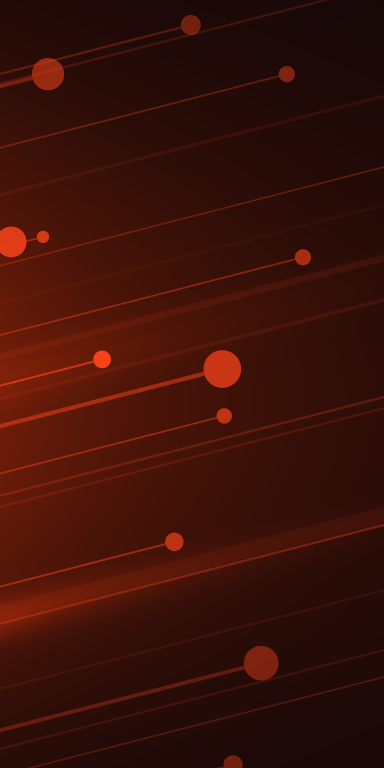
This background is drawn by a WebGL 2 fragment shader. Its source:

```glsl
#version 300 es
precision highp float;
// Glowing ember dots with slanted light trails over a dark red gradient.

uniform vec2 u_resolution;
out vec4 outColor;

// Canvas units: height is 2, width is 1 on a 1:2 canvas.
const float SLOPE = 0.257;
const vec3 NIGHT = vec3(0.075, 0.028, 0.030);
const vec3 HEAT = vec3(0.355, 0.084, 0.003);
const vec3 EMBER = vec3(0.97, 0.26, 0.10);
const vec3 BEAM = vec3(0.62, 0.15, 0.03);
const float HEAT_Y = 0.95;
const float HEAT_SPREAD = 0.78;
const float HEAT_FADE = 1.25;
const float TRAIL_RATIO = 0.11;
const float TRAIL_OPACITY = 0.68;

// Dots: centre x, centre y, radius, opacity.
const vec4 DOTS[12] = vec4[12](
  vec4(0.497, 1.935, 0.026, 0.40), vec4(0.125, 1.807, 0.042, 0.53),
  vec4(0.747, 1.807, 0.021, 0.45), vec4(0.029, 1.370, 0.040, 0.85),
  vec4(0.112, 1.383, 0.016, 0.80), vec4(0.789, 1.330, 0.021, 0.60),
  vec4(0.266, 1.064, 0.023, 1.00), vec4(0.579, 1.039, 0.049, 0.75),
  vec4(0.584, 0.917, 0.020, 0.70), vec4(0.454, 0.589, 0.024, 0.68),
  vec4(0.680, 0.273, 0.045, 0.42), vec4(0.607, 0.008, 0.025, 0.40));

// Streaks across the full width: height at the left edge, half width, opacity.
const vec3 STREAKS[13] = vec3[13](
  vec3(1.782, 0.003, 0.17), vec3(1.493, 0.004, 0.10), vec3(1.308, 0.002, 0.30),
  vec3(1.209, 0.004, 0.05), vec3(1.071, 0.009, 0.10), vec3(0.962, 0.005, 0.10),
  vec3(0.709, 0.003, 0.24), vec3(0.680, 0.003, 0.15), vec3(0.402, 0.020, 0.08),
  vec3(0.376, 0.003, 0.34), vec3(0.206, 0.003, 0.10), vec3(0.050, 0.003, 0.13),
  vec3(-0.020, 0.002, 0.25));

// Soft beams: height at the left edge, half width, opacity.
const vec3 BEAMS[2] = vec3[2](vec3(1.010, 0.065, 0.45), vec3(0.390, 0.055, 0.70));
const float BEAM_FADE = 2.6;

// Antialiased fill of a signed distance.
float coverage(float dist, float pixel) {
  return clamp(0.5 - dist / pixel, 0.0, 1.0);
}

// Signed distance across a slanted line through the offset's origin.
float across(vec2 offset) {
  return (offset.y - SLOPE * offset.x) * inversesqrt(1.0 + SLOPE * SLOPE);
}

vec3 background(vec2 p) {
  float dy = (p.y - HEAT_Y) / HEAT_SPREAD;
  return NIGHT + HEAT * exp(-dy * dy - HEAT_FADE * p.x);
}

void main() {
  float pixel = 2.0 / u_resolution.y;
  vec2 p = gl_FragCoord.xy * pixel;
  vec3 color = background(p);

  // Wide beams that die out to the right
  for (int i = 0; i < BEAMS.length(); i++) {
    float d = across(p - vec2(0.0, BEAMS[i].x)) / BEAMS[i].y;
    color = mix(color, BEAM, BEAMS[i].z * exp(-d * d - BEAM_FADE * p.x));
  }

  // Faint streaks
  for (int i = 0; i < STREAKS.length(); i++) {
    float d = abs(across(p - vec2(0.0, STREAKS[i].x))) - STREAKS[i].y;
    color = mix(color, EMBER, STREAKS[i].z * coverage(d, pixel));
  }

  // Dots, each with a trail running to the left edge
  for (int i = 0; i < DOTS.length(); i++) {
    vec4 dot4 = DOTS[i];
    vec2 q = p - dot4.xy;
    float disc = coverage(length(q) - dot4.z, pixel);
    float trail = coverage(abs(across(q)) - TRAIL_RATIO * dot4.z, pixel);
    trail *= coverage(q.x, pixel) * TRAIL_OPACITY;
    color = mix(color, EMBER, dot4.w * max(disc, trail));
  }

  outColor = vec4(color, 1.0);
}
```
